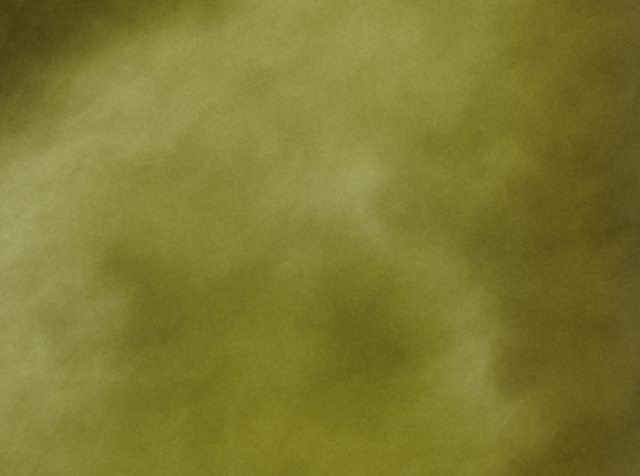
Give the GLSL for this background, as a Shadertoy shader.

```glsl
// Drifting olive haze with soft pale wisps, dim edges and a fine grain.

// Sine-free hash, 0 to 1
float hash21(vec2 p) {
    vec3 q = fract(vec3(p.xyx) * 0.1031);
    q += dot(q, q.yzx + 33.33);
    return fract((q.x + q.y) * q.z);
}

float valueNoise(vec2 p) {
    vec2 cell = floor(p);
    vec2 f = fract(p);
    f = f * f * f * (f * (f * 6.0 - 15.0) + 10.0);
    float low = mix(hash21(cell), hash21(cell + vec2(1, 0)), f.x);
    float high = mix(hash21(cell + vec2(0, 1)), hash21(cell + vec2(1, 1)), f.x);
    return mix(low, high, f.y);
}

// Layered noise centred on zero, about -0.5 to 0.5
float fbm(vec2 p, int octaves, float gain) {
    const mat2 turn = mat2(0.8, 0.6, -0.6, 0.8);
    float sum = 0.0, weight = 0.5;
    for (int i = 0; i < octaves; i++) {
        sum += weight * (valueNoise(p) - 0.5);
        p = turn * p * 2.03 + 17.3;
        weight *= gain;
    }
    return sum;
}

// Soft elliptical mass
float puff(vec2 p, vec2 centre, vec2 radius) {
    vec2 d = (p - centre) / radius;
    return exp(-dot(d, d));
}

// Bends the plane so that soft masses get ragged, cloudy borders
vec2 warp(vec2 p, float scale, float amount) {
    vec2 q = p * scale;
    return p + amount * vec2(fbm(q + 40.0, 6, 0.55), fbm(q + 71.0, 6, 0.55));
}

// Pale mist: left bank, rising streak, central glow and lower right plume
float mist(vec2 p) {
    return 0.38 * puff(p, vec2(0.06, 0.40), vec2(0.19, 0.42))
         + 0.22 * puff(p, vec2(0.30, 0.74), vec2(0.30, 0.15))
         + 0.28 * puff(p, vec2(0.73, 0.52), vec2(0.13, 0.13))
         + 0.32 * puff(p, vec2(1.03, 0.24), vec2(0.11, 0.22));
}

// Dim hollows between the mist banks
float hollows(vec2 p) {
    return 0.28 * puff(p, vec2(0.93, 0.51), vec2(0.14, 0.10))
         + 0.24 * puff(p, vec2(0.76, 0.25), vec2(0.14, 0.11))
         + 0.28 * puff(p, vec2(0.29, 0.30), vec2(0.13, 0.14));
}

// Tone 0 to 1 from shadow through olive to haze; negative goes deeper
vec3 olive(float tone) {
    vec3 deep   = vec3(0.20, 0.18, 0.02);
    vec3 shadow = vec3(0.36, 0.335, 0.10);
    vec3 middle = vec3(0.49, 0.47, 0.16);
    vec3 haze   = vec3(0.63, 0.62, 0.33);
    vec3 colour = mix(deep, shadow, clamp(tone * 2.0 + 1.0, 0.0, 1.0));
    colour = mix(colour, middle, clamp(tone * 2.0, 0.0, 1.0));
    return mix(colour, haze, clamp(tone * 2.0 - 1.0, 0.0, 1.2));
}

void mainImage(out vec4 fragColor, in vec2 fragCoord) {
    vec2 uv = fragCoord / iResolution.xy;
    vec2 p = uv * vec2(1.35, 1.0);
    vec2 q = warp(p, 3.6, 0.26);

    // Broad light and shade
    float paleness = mist(q);
    float dimness = hollows(q);
    float glow = 0.36 * puff(q, vec2(0.74, 0.90), vec2(0.38, 0.36));
    float rightShade = smoothstep(0.90, 1.24, q.x - 0.14 * (q.y - 0.4));
    float corner = 1.0 - smoothstep(0.02, 0.48, q.x * 0.75 + 1.0 - q.y);
    float tone = 0.51 + paleness + glow - dimness
               - 0.47 * rightShade - 0.78 * corner;

    // Cloud mottling, with finer wisps stretched along the rising diagonal
    vec2 along = vec2(p.x * 0.8 + p.y * 0.6, p.y * 0.8 - p.x * 0.6);
    vec2 drift = warp(along, 6.0, 0.11);
    float clouds = fbm(drift * vec2(5.0, 7.0) + 9.0, 7, 0.56);
    float wisps = fbm(drift * vec2(12.0, 22.0) + 53.0, 5, 0.58);
    float filaments = 0.13 - abs(fbm(drift * vec2(6.0, 10.0) + 27.0, 6, 0.55));
    float veil = 0.45 + 1.6 * paleness;
    tone += 0.36 * clouds + (0.17 * wisps + 0.34 * filaments) * veil;

    // Hue: milky in the mist, greenish in hollows, warm towards the right
    vec3 colour = olive(tone);
    colour += vec3(0.00, 0.005, 0.13) * paleness;
    colour += vec3(-0.05, 0.00, 0.01) * dimness;
    colour += vec3(0.010, -0.004, -0.003) * rightShade;
    colour.b -= 0.035 * puff(q, vec2(0.65, 0.08), vec2(0.42, 0.26));
    colour.b += 0.035 * smoothstep(1.22, 1.37, p.x);

    // Fine grain
    float grain = valueNoise(p * 340.0) + valueNoise(p * 190.0 + 5.0) - 1.0;
    colour += 0.024 * grain;

    fragColor = vec4(clamp(colour, 0.0, 1.0), 1.0);
}
```
